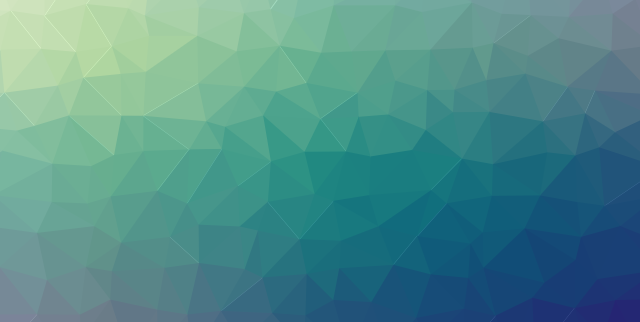
A WebGL 2 fragment shader for this background:

```glsl
#version 300 es
precision highp float;
// Low-poly backdrop: a jittered lattice whose quads are split along the better
// diagonal, each triangle flat-filled from its centroid. The fill averages one
// colour ramp read across the canvas with the same ramp read downwards.

#define CELL 0.117                 // lattice spacing, in canvas heights
#define ORIGIN vec2(0.02, 0.04)    // lattice offset
#define JITTER vec2(0.76, 0.62)    // vertex scatter, in cells
#define SPARKLE 0.045              // random shift of the ramp lookup
#define SEAM_SHARE 0.14            // share of triangles with a bright edge
#define SEAM_LIGHT 0.09            // brightness of that edge
#define SEAM_WIDTH 0.0016          // width of that edge

uniform vec2 u_resolution;
out vec4 fragColor;

const vec3 RAMP[7] = vec3[7](
    vec3(0.83, 0.90, 0.76),   // pale cream green
    vec3(0.69, 0.84, 0.62),   // leaf
    vec3(0.45, 0.71, 0.59),   // sage
    vec3(0.14, 0.56, 0.51),   // teal
    vec3(0.06, 0.42, 0.49),   // deep teal
    vec3(0.07, 0.28, 0.46),   // ocean
    vec3(0.15, 0.14, 0.45));  // indigo

float hash(vec2 p) {
    return fract(sin(dot(p, vec2(127.1, 311.7))) * 43758.545);
}

float cross2(vec2 a, vec2 b) {
    return a.x * b.y - a.y * b.x;
}

vec3 ramp(float t) {
    float s = clamp(t, 0.0, 1.0) * 6.0;
    int i = min(int(s), 5);
    return mix(RAMP[i], RAMP[i + 1], s - float(i));
}

vec2 latticePoint(vec2 id) {
    vec2 scatter = vec2(hash(id), hash(id + 57.3)) - 0.5;
    return ORIGIN + CELL * (id + JITTER * scatter);
}

// Signed distance to the line a-b, positive on its left
float leftOf(vec2 p, vec2 a, vec2 b) {
    return cross2(b - a, p - a) / length(b - a);
}

// Colour in rgb and smooth coverage in a, premultiplied
vec4 facet(vec2 p, vec2 a, vec2 b, vec2 c) {
    float ab = leftOf(p, a, b);
    float inside = min(ab, min(leftOf(p, b, c), leftOf(p, c, a)));
    float cover = clamp(inside * u_resolution.y + 0.5, 0.0, 1.0);

    vec2 centre = (a + b + c) / 3.0;
    float aspect = u_resolution.x / u_resolution.y;
    vec2 across = vec2(centre.x / aspect, 1.0 - centre.y);
    float shift = SPARKLE * (hash(centre * 9.0) - 0.5);
    vec3 color = 0.5 * (ramp(across.x + shift) + ramp(across.y + shift));

    float seam = step(hash(centre * 5.0 + 3.0), SEAM_SHARE);
    color += SEAM_LIGHT * seam * (1.0 - smoothstep(0.0, SEAM_WIDTH * 2.0, abs(ab)));
    return vec4(color, 1.0) * cover;
}

// Splits a counter-clockwise quad by the Delaunay angle test
vec4 quad(vec2 p, vec2 a, vec2 b, vec2 c, vec2 d) {
    float sineSum = cross2(c - b, a - b) * dot(a - d, c - d)
                  + dot(c - b, a - b) * cross2(a - d, c - d);
    if (sineSum < 0.0) return facet(p, b, d, a) + facet(p, d, b, c);
    return facet(p, c, a, b) + facet(p, a, c, d);
}

void main() {
    vec2 p = gl_FragCoord.xy / u_resolution.y;
    vec2 home = floor((p - ORIGIN) / CELL);
    vec2 right = vec2(1.0, 0.0);
    vec2 up = vec2(0.0, 1.0);

    // Gather every nearby quad that may reach this point
    vec4 sum = vec4(0.0);
    for (int j = -1; j <= 1; j++) {
        for (int i = -1; i <= 1; i++) {
            vec2 id = home + vec2(i, j);
            sum += quad(p, latticePoint(id), latticePoint(id + right),
                        latticePoint(id + right + up), latticePoint(id + up));
        }
    }
    fragColor = vec4(sum.rgb / max(sum.a, 0.001), 1.0);
}
```
